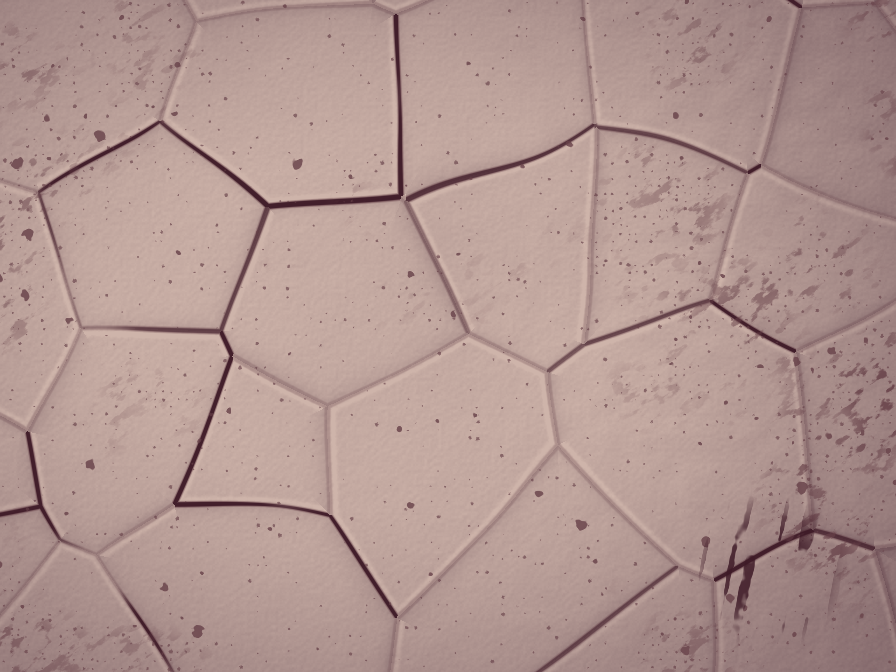
A Shadertoy shader for this texture:

```glsl
// Etched metal surface: polygonal grains with dark borders, specks, smudges and scratches.

const vec3 PLATE = vec3(0.775, 0.672, 0.638);
const vec3 SHADE = vec3(0.50, 0.395, 0.41);
const vec3 RUST  = vec3(0.40, 0.25, 0.28);
const vec3 INK   = vec3(0.24, 0.10, 0.15);

float hash(vec2 p) {
    return fract(sin(dot(p, vec2(127.1, 311.7))) * 43758.5453);
}

vec2 hash2(vec2 p) {
    return vec2(hash(p), hash(p + 37.3));
}

float noise(vec2 p) {
    vec2 i = floor(p), f = fract(p);
    f = f * f * (3.0 - 2.0 * f);
    return mix(mix(hash(i), hash(i + vec2(1, 0)), f.x),
               mix(hash(i + vec2(0, 1)), hash(i + vec2(1, 1)), f.x), f.y);
}

float fbm(vec2 p) {
    float sum = 0.0, amp = 0.5;
    for (int i = 0; i < 4; i++) {
        sum += amp * noise(p);
        p = p * 2.03 + 17.1;
        amp *= 0.5;
    }
    return sum / 0.9375;
}

vec2 rotate(vec2 p, float a) {
    return vec2(cos(a) * p.x - sin(a) * p.y, sin(a) * p.x + cos(a) * p.y);
}

// Slope of the noise along the light direction
float relief(vec2 p) {
    return noise(p) - noise(p + vec2(0.4, -0.5));
}

// Voronoi border: x = distance, y = random value of the border, z = side (-1 or 1)
vec3 grainBorder(vec2 p, float scale) {
    p *= scale;
    vec2 cell = floor(p), home = cell, toHome = vec2(0.0);
    float nearest = 9.0;
    for (int y = -1; y <= 1; y++)
    for (int x = -1; x <= 1; x++) {
        vec2 id = cell + vec2(x, y);
        vec2 r = id + 0.1 + 0.8 * hash2(id) - p;
        if (dot(r, r) < nearest) { nearest = dot(r, r); home = id; toHome = r; }
    }
    float edge = 9.0;
    vec2 other = home;
    for (int y = -2; y <= 2; y++)
    for (int x = -2; x <= 2; x++) {
        if (x == 0 && y == 0) continue;
        vec2 id = home + vec2(x, y);
        vec2 r = id + 0.1 + 0.8 * hash2(id) - p;
        float d = dot(0.5 * (toHome + r), normalize(r - toHome));
        if (d < edge) { edge = d; other = id; }
    }
    float side = hash(home + 5.7) > hash(other + 5.7) ? 1.0 : -1.0;
    return vec3(edge / scale, hash(home + other + 91.7), side);
}

// Ragged dots, one at most per square of a jittered grid
float specks(vec2 p, float scale, float density, float aa) {
    vec2 q = p * scale, id = floor(q);
    vec2 center = 0.28 + 0.44 * hash2(id + 3.1);
    float size = hash(id + 8.3);
    float radius = mix(0.06, 0.24, size * size * size);
    float d = length(fract(q) - center) + 0.16 * (noise(q * 7.0) - 0.5);
    return step(hash(id + 61.0), density) * (1.0 - smoothstep(-aa, aa, (d - radius) / scale));
}

// Thin streaks inside a round patch
float scratches(vec2 p, vec2 center, float radius, float angle) {
    vec2 q = rotate(p - center, angle);
    float patchMask = 1.0 - smoothstep(0.4, 1.0, length(q) / radius);
    float streak = noise(vec2(q.x * 95.0, q.y * 13.0) + 4.0) + 0.15 * noise(q * 120.0);
    return patchMask * smoothstep(0.76, 0.86, streak);
}

void mainImage(out vec4 fragColor, in vec2 fragCoord) {
    vec2 p = fragCoord / iResolution.y;
    vec2 uv = fragCoord / iResolution.xy;
    float aa = max(0.0009, 0.7 / iResolution.y);

    // Uneven lamp light and surface relief, rougher on the right
    float shade = 0.88 * smoothstep(0.22, 0.86, length(uv - vec2(0.41, 0.53)));
    float rough = mix(0.25, 1.0, smoothstep(0.4, 0.8, uv.x));
    shade += 0.16 * (fbm(p * 3.0) - 0.5) + 0.09 * rough * relief(p * 32.0);
    shade += 0.10 * relief(p * 190.0) + 0.05 * (hash(floor(p * 384.0)) - 0.5);

    // Grain borders: soft step shadow, faint crease, dark crack
    vec2 bend = vec2(noise(p * 5.0), noise(p * 5.0 + 40.0)) - 0.5;
    vec3 border = grainBorder(p + 0.035 * bend + vec2(2.3, 4.1), 3.5);
    float along = noise(p * 7.0 + 13.0);
    float crack = smoothstep(0.35, 0.6, border.y) * smoothstep(0.12, 0.42, along);
    float width = mix(0.0012, 0.0038, along);
    float stepSide = 0.5 + 0.5 * border.z;
    float fall = exp(-border.x / mix(0.005, 0.016, hash(vec2(border.y, 2.0))));
    shade += fall * mix(0.08, 0.42, stepSide) * mix(0.45, 1.0, along);
    shade -= 0.22 * (1.0 - stepSide) * exp(-pow((border.x - 0.008) / 0.004, 2.0));
    float line = 1.0 - smoothstep(width - aa, width + aa, border.x);
    float fringe = 1.0 - smoothstep(width, width + 0.003, border.x);

    vec3 color = mix(PLATE, SHADE, clamp(shade, -0.12, 1.2));
    color = mix(color, RUST, fringe * mix(0.22, 0.6, crack));
    color = mix(color, INK, line * crack * 0.93);

    // Dirt gathers in clusters
    float cluster = smoothstep(0.48, 0.75, fbm(p * 5.0 + 21.0));
    float dirt = 0.65 * specks(p, 85.0, 0.10 + 0.45 * cluster, aa);
    dirt = max(dirt, 0.8 * specks(rotate(p, 0.6), 26.0, 0.07 + 0.12 * cluster, aa));
    float outer = smoothstep(0.25, 0.6, abs(uv.x - 0.42));
    float smudge = smoothstep(0.58, 0.72, fbm(rotate(p, -0.6) * vec2(45.0, 85.0)));
    dirt = max(dirt, smudge * cluster * mix(0.3, 0.85, outer));
    color = mix(color, RUST, dirt);
    color = mix(color, INK, 0.85 * scratches(p, vec2(1.14, 0.15), 0.13, 0.2));

    fragColor = vec4(color, 1.0);
}
```
